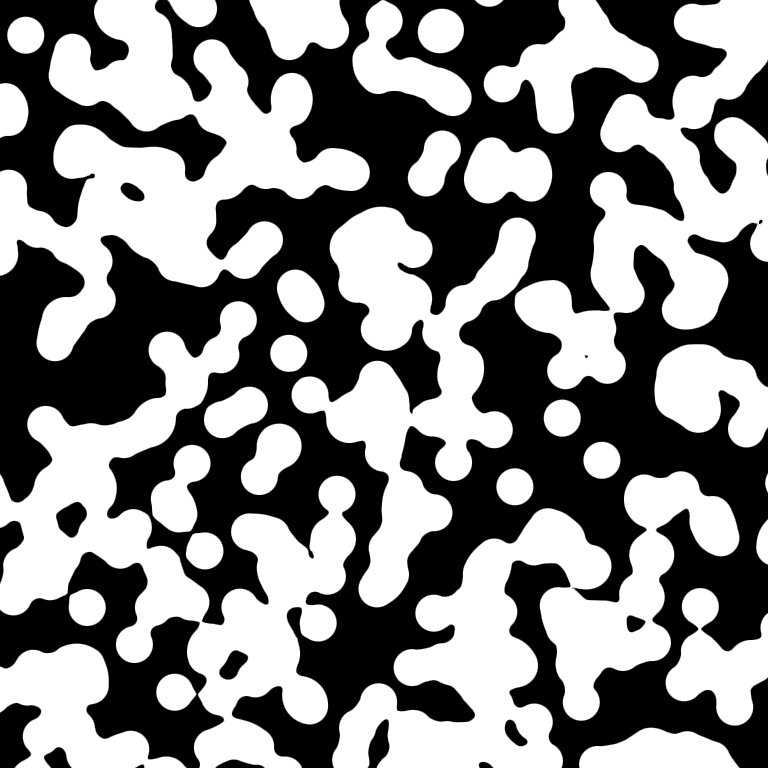
Reproduce this pattern procedurally as a Shadertoy shader.

```glsl
// Integer hash: three uniform values in 0..1
vec3 hash3(ivec3 key) {
    uvec3 v = uvec3(key) * 1664525u + 1013904223u;
    v.x += v.y * v.z;
    v.y += v.z * v.x;
    v.z += v.x * v.y;
    v ^= v >> 16u;
    v.x += v.y * v.z;
    v.y += v.z * v.x;
    v.z += v.x * v.y;
    return vec3(v >> 8u) / 16777216.0;
}

// Sum of compact falloffs around points scattered in the nearby cells
float blobField(vec2 p) {
    ivec2 home = ivec2(floor(p));
    float field = 0.0;
    for (int y = -1; y <= 1; y++)
    for (int x = -1; x <= 1; x++) {
        ivec2 cell = home + ivec2(x, y);
        for (int i = 0; i < 8; i++) {
            vec3 rnd = hash3(ivec3(cell + 40, i));
            // Only some candidates exist, so counts vary between cells
            if (rnd.z < 0.31) {
                vec2 offset = p - vec2(cell) - rnd.xy;
                float falloff = max(1.0 - dot(offset, offset) / 0.22, 0.0);
                field += falloff * falloff;
            }
        }
    }
    return field;
}

void mainImage(out vec4 fragColor, in vec2 fragCoord) {
    // Twelve cells along the canvas height
    vec2 p = 12.0 * fragCoord / iResolution.y;
    float field = blobField(p);

    // Threshold with an edge one pixel wide
    float edge = (field - 0.386) / max(fwidth(field), 1e-4);
    float blob = clamp(edge + 0.5, 0.0, 1.0);
    fragColor = vec4(vec3(blob), 1.0);
}
```
